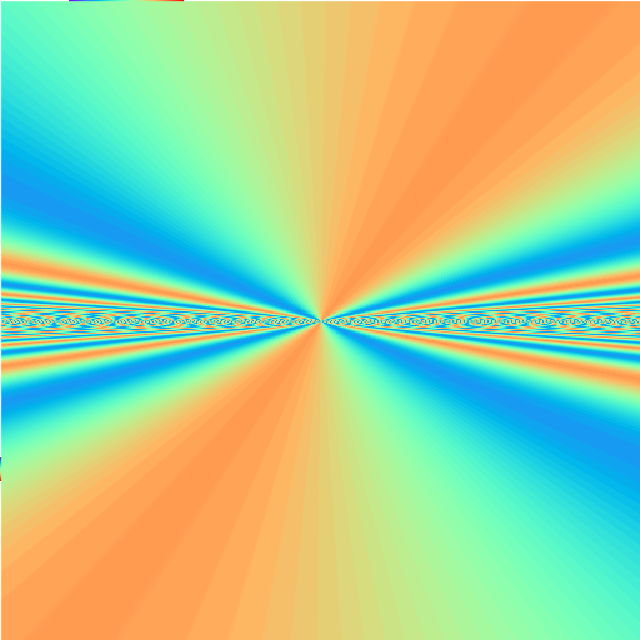
A WebGL 1 fragment shader for this background:

```glsl
precision highp float;

uniform vec2 u_resolution;

#define CENTER vec2(0.50195, 0.49805)
#define PHASE 0.7854
#define AMPLITUDE 0.2855
#define LEVELS 64.0
#define WAIST 0.03
#define CELLS 512.0
#define RIM 0.00195
#define TOP_MARK vec2(0.108, 0.287)
#define SIDE_MARK vec2(0.249, 0.286)

const float PI = 3.14159265;

// Violet, blue, green, orange, red over 0..1
vec3 spectrum(float v) {
  return clamp(vec3(abs(2.0 * v - 0.5), sin(PI * v), cos(0.5 * PI * v)), 0.0, 1.0);
}

// Discrete colour levels with softened steps
float softLevels(float v) {
  float scaled = v * LEVELS;
  float rise = smoothstep(0.0, 0.15, fract(scaled));
  return (floor(scaled) - 1.0 + rise) / (LEVELS - 1.0);
}

// Wave of the slope: constant along rays, ever denser near the horizontal
vec3 rayFan(vec2 p) {
  float safeY = (p.y < 0.0 ? -1.0 : 1.0) * max(abs(p.y), 0.0001);
  float wave = sin(p.x / safeY + PHASE);
  return spectrum(softLevels(0.5 + AMPLITUDE * wave));
}

float inside(float x, vec2 span) {
  return step(span.x, x) * step(x, span.y);
}

float along(float x, vec2 span) {
  return (x - span.x) / (span.y - span.x);
}

void main() {
  vec2 uv = gl_FragCoord.xy / u_resolution;

  // The waist is sampled on a fixed grid so its interference keeps its scale
  vec2 cell = (floor(uv * CELLS) + 0.5) / CELLS;
  vec2 samplePos = abs(uv.y - CENTER.y) < WAIST ? cell : uv;
  vec3 color = rayFan(samplePos - CENTER);

  // Thin white rim on the left and top, with short spectral marks
  float pixel = 1.0 / u_resolution.y;
  float left = 1.0 - smoothstep(RIM - 0.5 * pixel, RIM + 0.5 * pixel, uv.x);
  float top = smoothstep(1.0 - RIM - 0.5 * pixel, 1.0 - RIM + 0.5 * pixel, uv.y);
  vec3 leftColor = mix(vec3(1.0), spectrum(1.0 - along(uv.y, SIDE_MARK)), inside(uv.y, SIDE_MARK));
  vec3 topColor = mix(vec3(1.0), spectrum(along(uv.x, TOP_MARK)), inside(uv.x, TOP_MARK));
  color = mix(color, leftColor, left);
  color = mix(color, topColor, top);

  gl_FragColor = vec4(color, 1.0);
}
```
